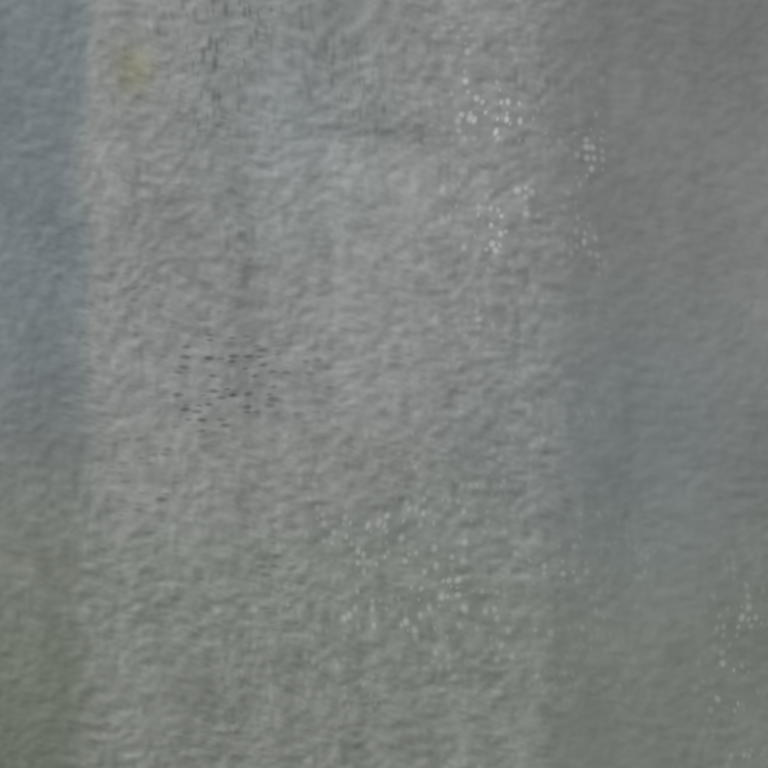
This texture is drawn by a Shadertoy shader. Its source:

```glsl
// Weathered grey painted wall: broad faded vertical bands under a fine,
// side-lit relief, with dark flaking cracks and clusters of pale chips.
// Value noise shapes the tones and relief; cellular flecks make the marks.
#define BASE_GREY vec3(0.492, 0.503, 0.495)
#define COOL_TINT vec3(-0.024, 0.000, 0.022)
#define MOSS_TINT vec3(-0.004, 0.004, -0.020)
#define OCHRE_TINT vec3(0.010, 0.000, -0.060)
#define GRAIN_SCALE vec2(82.0, 104.0)
#define RELIEF_DEPTH 0.085
#define BAND_CONTRAST 1.0
#define CRACK_DEPTH 0.12
#define CHIP_BRIGHTNESS 0.20

vec2 hash2(vec2 cell) {
    vec3 q = fract(vec3(cell.xyx) * vec3(0.1031, 0.1030, 0.0973));
    q += dot(q, q.yzx + 33.33);
    return fract((q.xx + q.yz) * q.zy);
}

float noise(vec2 p) {
    vec2 cell = floor(p), f = fract(p);
    f = f * f * (3.0 - 2.0 * f);
    float low = mix(hash2(cell).x, hash2(cell + vec2(1, 0)).x, f.x);
    float high = mix(hash2(cell + vec2(0, 1)).x, hash2(cell + vec2(1, 1)).x, f.x);
    return mix(low, high, f.y);
}

float layeredNoise(vec2 p) {
    float sum = 0.0, weight = 0.5;
    for (int i = 0; i < 4; i++) {
        sum += weight * noise(p);
        p = mat2(0.8, 0.6, -0.6, 0.8) * p * 2.03 + 17.3;
        weight *= 0.5;
    }
    return sum / 0.9375;
}

// Soft cellular marks; share is the fraction of cells that hold one.
float flecks(vec2 p, float share) {
    vec2 cell = floor(p);
    float mark = 0.0;
    for (int y = -1; y <= 1; y++)
    for (int x = -1; x <= 1; x++) {
        vec2 c = cell + vec2(x, y);
        vec2 centre = c + 0.15 + 0.7 * hash2(c);
        vec2 kind = hash2(c + 71.7);
        float radius = mix(0.35, 0.75, kind.y);
        float disc = 1.0 - smoothstep(0.1 * radius, radius, length(p - centre));
        mark = max(mark, disc * step(kind.x, share) * (0.5 + 0.5 * kind.y));
    }
    return mark;
}

// Gaussian patch with separate width and height.
float patchAt(vec2 p, vec2 centre, vec2 size) {
    vec2 d = (p - centre) / size;
    return exp(-dot(d, d));
}

float grainHeight(vec2 p) {
    return 0.65 * noise(p) + 0.35 * noise(p * 1.9 + 31.0);
}

void mainImage(out vec4 fragColor, in vec2 fragCoord) {
    vec2 uv = fragCoord / iResolution.xy;
    float cloud = layeredNoise(uv * 5.0 + 3.0) - 0.5;
    float x = uv.x + 0.018 * (noise(vec2(uv.y * 9.0, 4.0)) - 0.5);

    // Broad vertical bands and drips
    float left = 1.0 - smoothstep(0.09, 0.125, x);
    float right = smoothstep(0.66, 0.77, x + 0.08 * cloud);
    float worn = (1.0 - left) * (1.0 - right);
    float strip = smoothstep(0.42, 0.44, x) * (1.0 - smoothstep(0.50, 0.66, x))
                * smoothstep(0.30, 0.55, uv.y) * (1.0 - smoothstep(0.79, 0.84, uv.y));
    float drips = noise(vec2(uv.x * 32.0, uv.y * 3.0)) - 0.5;
    float tone = 0.022 * worn - 0.020 * left - 0.025 * right + 0.030 * strip;
    tone += 0.030 * patchAt(uv, vec2(0.125, 0.78), vec2(0.03, 0.30));
    tone -= 0.025 * patchAt(x * vec2(1, 0), vec2(0.315, 0), vec2(0.012, 1)) * smoothstep(0.9, 0.7, uv.y);
    tone -= 0.045 * patchAt(uv, vec2(0.52, 0.83), vec2(0.07, 0.018));
    tone -= 0.028 * (1.0 - smoothstep(0.0, 0.42, uv.y));
    tone += 0.070 * cloud + 0.026 * drips;

    // Side-lit grain, rougher over the worn middle
    vec2 bend = 0.012 * vec2(noise(uv * 14.0), noise(uv * 14.0 + 9.0));
    vec2 grain = (uv + bend) * GRAIN_SCALE;
    vec2 light = vec2(-0.22, 0.32);
    float relief = grainHeight(grain + light) - grainHeight(grain - light);
    float roughness = mix(0.45, 1.0, worn) + 0.25 * left;
    tone -= RELIEF_DEPTH * roughness * relief;
    tone += 0.060 * roughness * (noise(grain * 0.8 + 50.0) - 0.5);

    // Dark flakes: level in the middle, upright near the top
    float flaking = smoothstep(0.40, 0.62, noise(uv * vec2(11.0, 8.0) + 20.0));
    float levelArea = patchAt(uv, vec2(0.29, 0.50), vec2(0.17, 0.34));
    float uprightArea = patchAt(uv, vec2(0.39, 0.93), vec2(0.17, 0.13));
    float cracks = flecks((uv + bend) * vec2(62.0, 135.0), 0.28) * levelArea;
    cracks += flecks((uv + bend) * vec2(120.0, 46.0), 0.30) * uprightArea;
    tone -= CRACK_DEPTH * cracks * (0.3 + 0.7 * flaking);

    // Pale chips gathered in clusters
    float cluster = patchAt(uv, vec2(0.64, 0.81), vec2(0.06, 0.19));
    cluster += 0.7 * patchAt(uv, vec2(0.77, 0.74), vec2(0.025, 0.14));
    cluster += 0.7 * patchAt(uv, vec2(0.74, 0.38), vec2(0.03, 0.12));
    cluster += 0.8 * patchAt(uv, vec2(0.97, 0.12), vec2(0.05, 0.11));
    cluster += 0.5 * patchAt(uv, vec2(0.55, 0.25), vec2(0.24, 0.16));
    cluster *= smoothstep(0.30, 0.65, noise(uv * 19.0 + 40.0));
    float chips = flecks((uv + bend) * vec2(105.0, 82.0), 0.30);
    tone += CHIP_BRIGHTNESS * chips * min(cluster + 0.06 * worn, 1.0);

    // Cool, mossy and ochre staining
    float cool = 0.9 * left * smoothstep(0.25, 0.65, uv.y);
    cool += 0.5 * patchAt(uv, vec2(0.83, 0.40), vec2(0.20, 0.22));
    cool += 0.35 * patchAt(uv, vec2(0.38, 0.85), vec2(0.14, 0.20));
    float moss = (1.0 - smoothstep(0.1, 0.55, uv.y)) * (0.75 + 0.5 * left);
    float ochre = patchAt(uv, vec2(0.175, 0.91), vec2(0.025, 0.03));
    vec3 colour = BASE_GREY + tone * BAND_CONTRAST
                + COOL_TINT * cool + MOSS_TINT * moss + OCHRE_TINT * ochre;
    fragColor = vec4(clamp(colour, 0.0, 1.0), 1.0);
}
```
